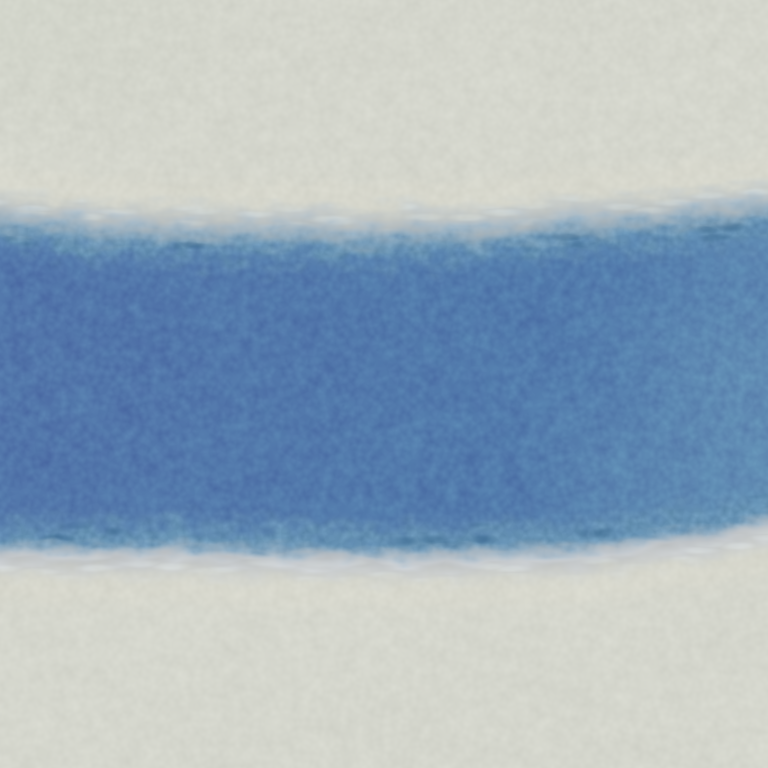
This texture is drawn by a three.js fragment shader. Its source:

```glsl
// A broad horizontal stroke of blue pigment on warm pale paper.
// Two curved edges, roughened by layered sines, bound the stroke; soft ramps give
// the haze and lighter rim, and warped cellular noise gives grain and edge flecks.

const vec3 PAPER = vec3(0.833, 0.840, 0.803);
const vec3 HAZE_TOP = vec3(0.725, 0.760, 0.780);
const vec3 HAZE_BOTTOM = vec3(0.770, 0.788, 0.805);
const vec3 RIM = vec3(0.400, 0.575, 0.705);
const vec3 BLUE = vec3(0.320, 0.480, 0.675);
const vec3 VIOLET = vec3(0.322, 0.460, 0.668);
const vec3 WASH = vec3(0.395, 0.570, 0.715);
const vec3 FLECK = vec3(0.230, 0.410, 0.560);
const float TOP_Y = 0.692;
const float BOTTOM_Y = 0.284;
const float TOP_SOFTNESS = 0.025;
const float BOTTOM_SOFTNESS = 0.015;
const float GRAIN_SCALE = 85.0;
const float CELL_MEAN = 0.45;

varying vec2 vUv;

vec2 hash2(vec2 p) {
  vec3 q = fract(p.xyx * vec3(0.1031, 0.1030, 0.0973));
  q += dot(q, q.yzx + 33.33);
  return fract((q.xx + q.yz) * q.zy);
}

// Distance to the nearest scattered cell centre.
float cells(vec2 p) {
  vec2 id = floor(p);
  vec2 f = fract(p);
  float nearest = 2.0;
  for (int j = -1; j <= 1; j++) {
    for (int i = -1; i <= 1; i++) {
      vec2 o = vec2(float(i), float(j));
      vec2 r = o + hash2(id + o + 50.0) - f;
      nearest = min(nearest, dot(r, r));
    }
  }
  return sqrt(nearest);
}

// Difference of two unlike cell layers, centred on zero, so no net of creases shows.
float mottle(vec2 p) {
  vec2 turned = mat2(0.8, 0.6, -0.6, 0.8) * p * 1.13 + 41.0;
  return cells(p) - cells(turned);
}

// Uneven wave along an edge, roughly -1 to 1.
float roughness(float x, float seed) {
  float sum = 0.0;
  float amp = 0.5;
  float freq = 23.0;
  for (int i = 0; i < 4; i++) {
    sum += amp * sin(x * freq + seed + 2.0 * sin(x * freq * 0.37 + seed * 1.7));
    amp *= 0.62;
    freq *= 1.9;
    seed += 2.3;
  }
  return sum;
}

float topEdge(float x) {
  return TOP_Y + 0.105 * (x - 0.43) * (x - 0.43) + 0.0045 * roughness(x, 1.0);
}

float bottomEdge(float x) {
  float lift = max(x - 0.6, 0.0);
  return BOTTOM_Y + 0.23 * lift * lift + 0.003 * sin(6.0 * x + 1.2)
       + 0.003 * roughness(x, 7.0);
}

void main() {
  vec2 p = vUv;

  // Grain at two sizes, plus horizontal fibres for the ragged edge.
  float fine = mottle(p * GRAIN_SCALE);
  float coarse = mottle(p * GRAIN_SCALE * 0.42 + 17.0);
  float fibre = mottle(p * vec2(19.0, 62.0) + 5.0);
  float cloud = sin(p.x * 13.0 + 2.0 * sin(p.y * 11.0))
              * sin(p.y * 17.0 + 2.0 * sin(p.x * 9.0));

  // Depth inside the stroke, negative on the paper.
  float ragged = 0.013 * fibre + 0.005 * coarse;
  float dTop = topEdge(p.x) - p.y + ragged;
  float dBottom = p.y - bottomEdge(p.x) + ragged * 0.7;
  float d = min(dTop, dBottom);
  float isTop = step(dTop, dBottom);

  // Pigment body: violet at left, paler wash toward the lower right.
  float left = 1.0 - smoothstep(0.0, 0.75, p.x + 0.05 * cloud);
  float wash = smoothstep(0.66, 1.10, p.x + 0.45 * (0.5 - p.y) + 0.02 * cloud);
  vec3 body = mix(BLUE, VIOLET, 0.8 * left);
  body = mix(body, WASH, 0.9 * wash);
  body += vec3(0.004, 0.006, 0.003) * cloud;
  body += vec3(0.030, 0.040, 0.028) * fine + vec3(0.020, 0.038, 0.020) * coarse;
  float inner = smoothstep(0.008, 0.056, d + 0.018 * coarse);
  vec3 stroke = mix(RIM + 0.06 * fine, body, inner);

  // Sparse dark flecks of uneven length just inside both edges.
  float nearEdge = smoothstep(0.004, 0.014, d) * (1.0 - smoothstep(0.022, 0.040, d));
  float spot = 1.0 - smoothstep(0.10, 0.50, cells(p * vec2(17.0, 58.0) + 31.0));
  float patchy = smoothstep(-0.2, 0.6, roughness(p.x * 0.9, 4.0 + 3.0 * isTop));
  stroke = mix(stroke, FLECK, 0.60 * spot * nearEdge * patchy);

  // Paper grain and a faint warm lift beyond the haze.
  vec3 color = PAPER + 0.016 * fine + 0.015 * coarse + 0.003 * cloud;
  color += vec3(0.010, 0.005, 0.000) * exp(-pow((d + 0.055) / 0.020, 2.0));
  color -= vec3(0.012, 0.008, 0.012) * smoothstep(0.4, 0.0, p.x) * smoothstep(0.75, 1.0, p.y);

  // Haze bleeding outward, streaked by fibres, then the stroke itself.
  vec3 haze = mix(HAZE_BOTTOM, HAZE_TOP, isTop) + 0.06 * fibre;
  color = mix(color, haze, smoothstep(-0.050, -0.006, d));
  float streak = 1.0 - smoothstep(0.10, 0.45, cells(p * vec2(14.0, 66.0) + 73.0));
  float outside = exp(-pow((d + 0.024) / 0.010, 2.0));
  color += vec3(0.040, 0.045, 0.045) * outside * (streak - 0.3);
  float softness = mix(BOTTOM_SOFTNESS, TOP_SOFTNESS, isTop);
  color = mix(color, stroke, smoothstep(-softness, softness, d));

  gl_FragColor = vec4(clamp(color, 0.0, 1.0), 1.0);
}
```
